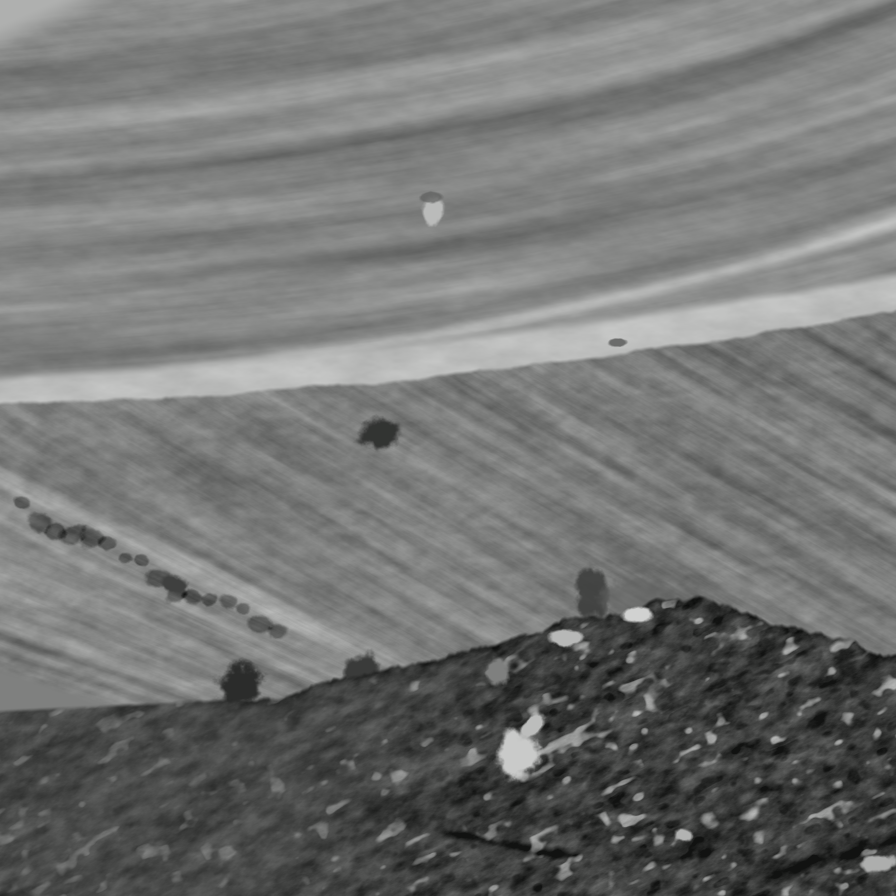
A WebGL 1 fragment shader for this texture:

```glsl
precision highp float;
// Grey wind-combed slopes divided by a pale ridge, above a dark stony mound.
uniform vec2 u_resolution;

float hash(vec2 p) {
  vec3 q = fract(vec3(p.xyx) * 0.1031);
  q += dot(q, q.yzx + 33.33);
  return fract((q.x + q.y) * q.z);
}

float noise(vec2 p) {
  vec2 i = floor(p), f = fract(p);
  f = f * f * (3.0 - 2.0 * f);
  return mix(mix(hash(i), hash(i + vec2(1, 0)), f.x),
             mix(hash(i + vec2(0, 1)), hash(i + vec2(1, 1)), f.x), f.y);
}

// Centred layered noise, in the range -0.5 to 0.5.
float fbm(vec2 p) {
  float sum = 0.0, amp = 0.53;
  for (int i = 0; i < 4; i++) {
    sum += amp * (noise(p) - 0.5);
    p = p * 2.03 + 17.3;
    amp *= 0.5;
  }
  return sum;
}

vec2 rotate(vec2 p, float a) {
  return vec2(cos(a) * p.x + sin(a) * p.y, cos(a) * p.y - sin(a) * p.x);
}

// Soft irregular ellipse.
float blob(vec2 p, vec2 center, vec2 radius) {
  float d = length((p - center) / radius) + 0.9 * fbm(p * 65.0);
  return 1.0 - smoothstep(0.7, 1.15, d);
}

float line(float d, float width) {
  return exp(-d * d / (width * width));
}

float upperSlope(vec2 p) {
  float bend = 1.0 + 1.6 * max(p.y - 0.6, 0.0);
  float s = p.y - bend * (0.055 * p.x + 0.065 * p.x * p.x);
  float tone = 0.515 + 0.17 * fbm(vec2(p.x * 1.6, s * 24.0));
  tone += 0.17 * fbm(vec2(p.x * 4.0 + 9.0, s * 75.0));
  tone += 0.07 * fbm(p * vec2(45, 110));
  // Long pale and dark furrows
  float wave = s + 0.008 * fbm(vec2(p.x * 4.0, s * 9.0));
  tone += 0.07 * line(wave - 0.815, 0.009) + 0.06 * line(wave - 0.855, 0.012);
  tone -= 0.06 * line(wave - 0.797, 0.006) + 0.07 * line(wave - 0.675, 0.008) * smoothstep(0.2, 0.5, p.x);
  tone += 0.08 * line(wave - 0.715, 0.006) * smoothstep(0.5, 0.9, p.x);
  // Secondary crest that parts from the ridge
  float x = p.x - 0.3;
  float crest = p.y - (0.6 + 0.12 * x + 0.14 * x * x);
  tone += 0.17 * line(crest, 0.008) * smoothstep(-0.2, 0.1, x);
  tone -= 0.05 * line(crest - 0.022, 0.011);
  float corner = p.y - 0.95 - 0.43 * p.x;
  return mix(tone, 0.69, smoothstep(-0.015, 0.025, corner));
}

float lowerSlope(vec2 p) {
  float slant = mix(0.33, 0.57, smoothstep(0.28, 0.52, p.y + 0.45 * p.x));
  float q = p.y + slant * p.x;
  float tone = 0.485 + 0.13 * fbm(vec2(p.x * 3.5, q * 28.0));
  tone += 0.22 * fbm(vec2(p.x * 9.0, q * 85.0)) * (0.75 + 0.4 * p.x);
  tone += 0.13 * fbm(p * vec2(60, 110));
  tone -= 0.04 * smoothstep(0.5, 1.0, p.x) * smoothstep(0.4, 0.6, p.y);
  // Pale fan at the left, with dark furrows
  float fan = 1.0 - smoothstep(0.0, 0.012, p.y + 0.485 * p.x - 0.476);
  fan *= 1.0 - smoothstep(0.3, 0.5, p.x);
  float stripes = fbm(vec2(p.x * 2.0, q * 42.0 + 3.0));
  tone += fan * (0.055 + 0.25 * stripes);
  tone += 0.07 * line(p.y + 0.485 * p.x - 0.462, 0.012) * fan;
  tone -= 0.13 * fan * (line(q - 0.29, 0.006) + line(q - 0.272, 0.005));
  tone = mix(tone, 0.5, 1.0 - smoothstep(0.247, 0.258, p.y + 0.33 * p.x));
  // Trail of pebbles down the fan
  for (int i = 0; i < 16; i++) {
    float k = float(i);
    float x = 0.025 + 0.019 * k;
    vec2 c = vec2(x, 0.446 - 0.5 * x + 0.025 * (hash(vec2(k, 3.0)) - 0.5));
    float size = 0.006 + 0.006 * hash(vec2(k, 8.0));
    tone -= 0.19 * blob(p, c, vec2(size * 1.3, size));
  }
  return tone;
}

float mound(vec2 p) {
  vec2 r = rotate(p, 0.45);
  float rocky = smoothstep(0.25, 0.7, p.x + 0.4 * (0.15 - p.y));
  float tone = 0.275 - 0.04 * rocky + 0.14 * fbm(r * vec2(18, 40));
  tone += (0.2 + 0.18 * rocky) * fbm(r * vec2(55, 110));
  float chips = noise(r * vec2(48, 95) + 31.0) * 0.7 + noise(r * vec2(110, 160)) * 0.3;
  tone += (0.12 + 0.24 * rocky) * smoothstep(0.68, 0.86, chips);
  tone -= 0.1 * rocky * (1.0 - smoothstep(0.2, 0.38, chips));
  // Cracks near the foot
  float wobble = 0.012 * fbm(p * 30.0);
  tone -= 0.18 * line(p.y - 0.073 + 0.21 * (p.x - 0.495) + wobble, 0.005)
        * smoothstep(0.48, 0.51, p.x) * (1.0 - smoothstep(0.63, 0.67, p.x));
  tone -= 0.16 * line(p.y - 0.03 - 0.28 * (p.x - 0.885) + wobble, 0.006) * smoothstep(0.85, 0.9, p.x);
  return max(tone, 0.07);
}

void main() {
  vec2 p = gl_FragCoord.xy / u_resolution;
  float x = p.x;
  // Ridge band
  float low = 0.547 + 0.03 * x + 0.075 * x * x + 0.012 * fbm(vec2(x * 28.0, 2.0));
  float high = 0.578 + 0.055 * x + 0.06 * x * x + 0.006 * fbm(vec2(x * 12.0, 7.0));
  float band = 0.74 + 0.12 * fbm(p * vec2(25, 60));
  float tone = mix(band, upperSlope(p), smoothstep(high - 0.007, high + 0.007, p.y));
  tone = mix(lowerSlope(p), tone, smoothstep(low - 0.003, low + 0.003, p.y));
  // Lone stones on the slopes
  tone = mix(tone, 0.73, blob(p, vec2(0.484, 0.764), vec2(0.011, 0.016)));
  tone = mix(tone, 0.36, 0.7 * blob(p, vec2(0.481, 0.78), vec2(0.012, 0.006)));
  tone = mix(tone, 0.2, blob(p, vec2(0.425, 0.515), vec2(0.024, 0.018)));
  tone = mix(tone, 0.42, blob(p, vec2(0.69, 0.618), vec2(0.01, 0.005)));
  tone = mix(tone, 0.25, blob(p, vec2(0.194, 0.348), vec2(0.015, 0.012)));
  tone = mix(tone, 0.24, 0.9 * blob(p, vec2(0.66, 0.34), vec2(0.019, 0.034)));
  tone = mix(tone, 0.38, 0.6 * blob(p, vec2(0.71, 0.335), vec2(0.04, 0.022)));
  tone = mix(tone, 0.17, blob(p, vec2(0.268, 0.235), vec2(0.028, 0.025)));
  tone = mix(tone, 0.23, blob(p, vec2(0.405, 0.253), vec2(0.019, 0.019)));
  // Mound outline and its bright rocks
  float top = 0.206 + 0.05 * x + 0.085 * smoothstep(0.25, 0.78, x) - 0.33 * max(x - 0.78, 0.0);
  top += 0.022 * fbm(vec2(x * 38.0, 5.0)) * smoothstep(0.1, 0.4, x);
  float ground = mound(p) - 0.1 * line(p.y - top, 0.007) * smoothstep(0.2, 0.3, x);
  tone = mix(ground, tone, smoothstep(top - 0.003, top + 0.003, p.y));
  tone = mix(tone, 0.79, blob(p, vec2(0.577, 0.158), vec2(0.022, 0.027)));
  vec2 arm = rotate(p - vec2(0.594, 0.19), 0.85);
  tone = mix(tone, 0.74, blob(arm, vec2(0), vec2(0.021, 0.009)));
  tone = mix(tone, 0.82, blob(p, vec2(0.712, 0.314), vec2(0.017, 0.009)));
  tone = mix(tone, 0.72, blob(p, vec2(0.632, 0.288), vec2(0.018, 0.008)));
  tone = mix(tone, 0.5, blob(p, vec2(0.555, 0.25), vec2(0.012, 0.018)));
  tone = mix(tone, 0.7, blob(p, vec2(0.762, 0.068), vec2(0.011, 0.008)));
  tone = mix(tone, 0.68, blob(p, vec2(0.98, 0.037), vec2(0.019, 0.01)));
  gl_FragColor = vec4(vec3(tone) + vec3(-0.002, 0.002, -0.002), 1.0);
}
```
